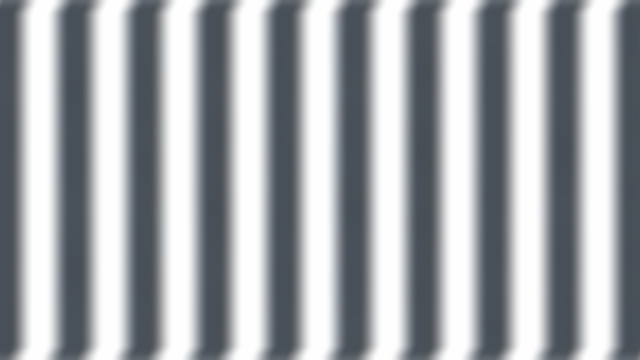
Reproduce this pattern procedurally as a WebGL 2 fragment shader.

```glsl
#version 300 es
precision highp float;

uniform vec2 u_resolution;
out vec4 fragColor;

#define BARS_ACROSS 9.17   // bar periods over the canvas width
#define FIRST_CENTER 0.072 // centre of the first bar, in periods
#define CORE 0.075         // half width of the solid dark core, in periods
#define FADE 0.415         // distance where a bar has faded out, in periods
#define END_DEPTH 0.045    // height of the sheared bar ends
#define END_LEAN 0.08      // sideways shear at the ends, in periods
#define END_LIFT 0.13      // lightening at the very ends
#define TONE_WEAR 0.012    // faint tone variation along the bars

const vec3 WHITE = vec3(0.995);
const vec3 SLATE = vec3(0.285, 0.312, 0.345);
const vec3 COOL_TILT = vec3(-0.02, 0.0, 0.03);

vec2 hashGradient(vec2 cell) {
    float n = fract(sin(dot(cell, vec2(127.1, 311.7))) * 43758.5);
    float angle = 6.28318 * n;
    return vec2(cos(angle), sin(angle));
}

float gradientNoise(vec2 p) {
    vec2 i = floor(p), f = fract(p);
    vec2 w = f * f * f * (f * (f * 6.0 - 15.0) + 10.0);
    float a = dot(hashGradient(i), f);
    float b = dot(hashGradient(i + vec2(1, 0)), f - vec2(1, 0));
    float c = dot(hashGradient(i + vec2(0, 1)), f - vec2(0, 1));
    float d = dot(hashGradient(i + vec2(1, 1)), f - vec2(1, 1));
    return mix(mix(a, b, w.x), mix(c, d, w.x), w.y);
}

void main() {
    vec2 uv = gl_FragCoord.xy / u_resolution;

    // Ends lean right at the top and left at the bottom
    float top = smoothstep(1.0 - END_DEPTH, 1.0, uv.y);
    float bottom = 1.0 - smoothstep(0.0, END_DEPTH, uv.y);
    float x = uv.x * BARS_ACROSS - FIRST_CENTER - END_LEAN * (top - bottom);

    // Signed offset from the nearest bar centre
    float offset = fract(x + 0.5) - 0.5;
    float light = smoothstep(CORE, FADE, abs(offset));

    // Cool left flank, neutral right flank, faint uneven tone
    float side = clamp(-offset * 4.0, -1.0, 1.0);
    float wear = TONE_WEAR * gradientNoise(vec2(x, uv.y * 6.0));
    vec3 bar = SLATE + COOL_TILT * side * 0.6 + wear;

    // Rim fades slightly at the very ends
    float rim = END_LIFT * (top * top * top + bottom * bottom * bottom);
    vec3 color = mix(bar, WHITE, light);
    color = mix(color, WHITE, rim);

    fragColor = vec4(color, 1.0);
}
```
